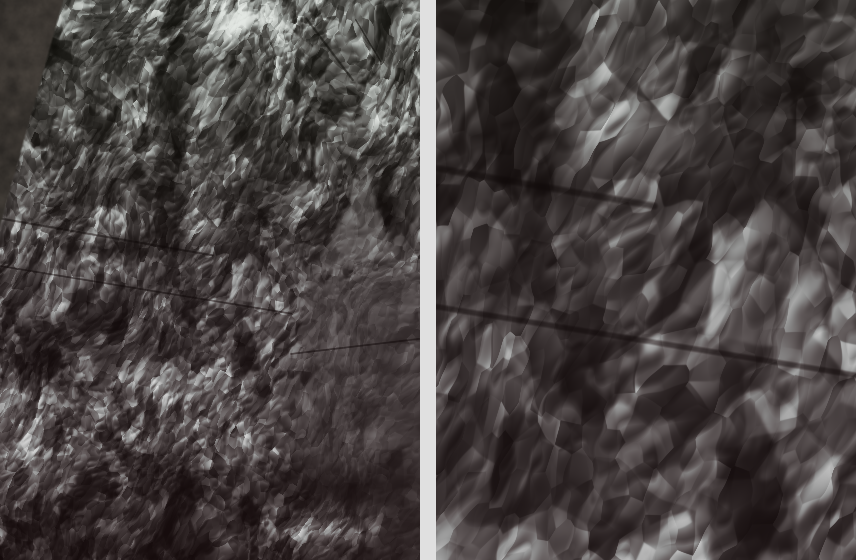
Left: the whole. Right: its middle third, enlarged.
Reproduce this texture procedurally as a Shadertoy shader.

```glsl
// Draws a craggy, unevenly lit rock wall with cables, shadows and a leaning beam.

const float BASE_TONE   = 0.222;  // mid tone of the stone
const float BLACK_TONE  = 0.04;   // haze in the deepest shade
const float KNEE_TONE   = 0.5;    // highlights are compressed above this
const float KNEE_RANGE  = 0.4;
const float RELIEF      = 5.0;    // strength of the slanted light
const float LIGHT_STEP  = 0.003;  // reach of the light probe
const float FACET_DEPTH = 0.36;   // contrast between shards
const float SHARD_LEAN  = 0.36;   // slant of the shards in radians
const float SHARD_SQUASH = 0.55;  // width to length of a shard
const float FACET_SHARPNESS = 60.0;
const vec2  LIGHT_DIR   = vec2(-0.6, 0.8);
const vec3  WARM_SHADE  = vec3(0.022, -0.009, -0.007);
const vec3  COOL_LIGHT  = vec3(-0.008, 0.009, -0.008);
const vec3  BEAM_COLOR  = vec3(0.245, 0.225, 0.205);

vec3 hash3(vec2 p) {
    vec3 q = fract(p.xyx * vec3(0.1031, 0.1030, 0.0973));
    q += dot(q, q.yxz + 33.33);
    return fract((q.xxy + q.yzz) * q.zyx);
}

float noise(vec2 p) {
    vec2 i = floor(p), f = fract(p);
    f = f * f * (3.0 - 2.0 * f);
    return mix(mix(hash3(i).x, hash3(i + vec2(1, 0)).x, f.x),
               mix(hash3(i + vec2(0, 1)).x, hash3(i + vec2(1, 1)).x, f.x), f.y);
}

float fbm(vec2 p) {
    float sum = 0.0, amp = 0.5;
    for (int i = 0; i < 4; i++) {
        sum += amp * noise(p);
        p = mat2(1.6, 1.2, -1.2, 1.6) * p + 7.3;
        amp *= 0.5;
    }
    return sum / 0.9375;
}

// Creased height: folds of noise stretched along the shards
float rockHeight(vec2 p) {
    float sum = 0.0, amp = 1.0;
    p *= 14.0;
    for (int i = 0; i < 4; i++) {
        sum += amp * abs(2.0 * noise(p) - 1.0);
        p = mat2(1.9, 0.7, -0.7, 1.9) * p + vec2(5.1, 9.7);
        amp *= 0.54;
    }
    return sum;
}

// Tilted flat shards: softly blended cells, each with its own tone and slope
float facets(vec2 p) {
    vec2 cell = floor(p), f = fract(p);
    float sum = 0.0, total = 0.0;
    for (int y = -1; y <= 1; y++)
    for (int x = -1; x <= 1; x++) {
        vec2 o = vec2(x, y);
        vec3 h = hash3(cell + o);
        vec2 d = o + 0.1 + 0.8 * h.xy - f;
        float w = exp(-FACET_SHARPNESS * dot(d, d));
        sum += w * (2.0 * h.z - 1.0 + dot(d, 2.4 * h.yx - 1.2));
        total += w;
    }
    return sum / max(total, 1e-30);
}

float blob(vec2 p, vec2 center, vec2 radius) {
    vec2 d = (p - center) / radius;
    return exp(-dot(d, d));
}

float segment(vec2 p, vec2 a, vec2 b) {
    vec2 d = b - a;
    return length(p - a - d * clamp(dot(p - a, d) / dot(d, d), 0.0, 1.0));
}

float stroke(vec2 p, vec2 a, vec2 b, float inner, float outer) {
    return 1.0 - smoothstep(inner, outer, segment(p, a, b));
}

// Signed side of the line from a to b, positive on its left
float side(vec2 p, vec2 a, vec2 b) {
    vec2 d = normalize(b - a);
    return d.x * (p.y - a.y) - d.y * (p.x - a.x);
}

// Lamp light and cast shadows, as a logarithm of brightness
float lighting(vec2 p, float rubble, float triangle) {
    float l = -0.7 * (1.0 - smoothstep(0.0, 0.26, p.y)) + 0.2 * smoothstep(0.45, 0.8, p.y);
    l += 0.45 * smoothstep(0.84, 1.0, p.y) * smoothstep(0.1, 0.32, p.x);
    l += 0.60 * blob(p, vec2(0.42, 0.96), vec2(0.15, 0.05));
    l += 0.45 * blob(p, vec2(0.68, 0.79), vec2(0.10, 0.03));
    l += 0.60 * blob(p, vec2(0.10, 0.53), vec2(0.16, 0.03));
    l += 0.60 * blob(p, vec2(0.08, 0.24), vec2(0.11, 0.07));
    l += 0.50 * blob(p, vec2(0.38, 0.62), vec2(0.03, 0.10));
    l += 0.35 * blob(p, vec2(0.36, 0.31), vec2(0.14, 0.10));
    l -= 0.95 * blob(p, vec2(0.315, 0.79), vec2(0.026, 0.22));
    l -= 0.55 * blob(p, vec2(0.47, 0.70), vec2(0.035, 0.16));
    l -= 0.75 * blob(p, vec2(0.14, 0.385), vec2(0.19, 0.04));
    l -= 0.55 * blob(p, vec2(0.26, 0.555), vec2(0.20, 0.018));
    l -= 0.55 * blob(p, vec2(0.60, 0.135), vec2(0.17, 0.03));
    l -= 0.60 * stroke(p, vec2(0.645, 0.73), vec2(0.55, 0.54), 0.012, 0.034);
    l -= 0.45 * stroke(p, vec2(0.685, 0.72), vec2(0.725, 0.56), 0.010, 0.034);
    return l + 1.2 * rubble + 0.35 * triangle + 0.7 * (fbm(p * 7.0 + 3.0) - 0.5);
}

void mainImage(out vec4 fragColor, in vec2 fragCoord) {
    vec2 p = fragCoord / iResolution.y;

    // Regions: lit triangle, loose rubble, smoother lower right
    float rubble = blob(p, vec2(0.58, 0.05), vec2(0.09, 0.04));
    vec2 apex = vec2(0.658, 0.70), left = vec2(0.55, 0.505), right = vec2(0.70, 0.54);
    float inside = min(side(p, left, right), min(side(p, right, apex), side(p, apex, left)));
    float triangle = smoothstep(-0.004, 0.008, inside);
    float smoothWall = smoothstep(0.49, 0.57, p.x + 0.05 * (fbm(p * 9.0) - 0.5))
                     * (1.0 - smoothstep(0.47, 0.56, p.y));
    float rough = (1.0 - 0.6 * max(smoothWall, triangle)) + 0.6 * rubble;

    // Shard space: gently bent, leaning and stretched
    vec2 bend = vec2(noise(p * 9.0), noise(p * 9.0 + 40.0)) - 0.5;
    vec2 q = p + 0.045 * bend + 0.004 * vec2(noise(p * 75.0), noise(p * 75.0 + 9.0));
    float c = cos(SHARD_LEAN), s = sin(SHARD_LEAN);
    q = vec2(c * q.x - s * q.y, SHARD_SQUASH * (s * q.x + c * q.y));

    // Stone: facets at three sizes, slanted light, dark clefts
    float stone = 0.0, scale = 20.0;
    for (int i = 0; i < 3; i++) {
        stone += FACET_DEPTH * facets(q * scale + float(i) * 13.7);
        scale *= 2.1;
    }
    float slope = RELIEF * (rockHeight(q) - rockHeight(q + LIGHT_STEP * LIGHT_DIR));
    stone += slope / (1.0 + 0.6 * abs(slope));
    stone -= 0.9 * smoothstep(0.58, 0.70, fbm(q * 30.0 + 21.0));
    stone = stone * rough + 0.5 * smoothWall * (fbm(p * vec2(10.0, 38.0)) - 0.5);

    // Cables, rods and a bracket
    float lines = stroke(p, vec2(0.0, 0.61), vec2(0.38, 0.544), 0.0005, 0.003);
    lines = max(lines, stroke(p, vec2(0.0, 0.525), vec2(0.52, 0.44), 0.0005, 0.0025));
    lines = max(lines, stroke(p, vec2(0.52, 0.368), vec2(0.75, 0.395), 0.0005, 0.0025));
    lines = max(lines, stroke(p, vec2(0.547, 0.967), vec2(0.63, 0.857), 0.0005, 0.003));
    lines = max(lines, stroke(p, vec2(0.635, 0.965), vec2(0.68, 0.89), 0.0004, 0.002));
    lines = max(lines, stroke(p, vec2(0.08, 0.92), vec2(0.145, 0.885), 0.005, 0.010));

    // Tone to colour: warm in shade and low down, faintly green in the light
    float tone = BLACK_TONE + BASE_TONE * exp(lighting(p, rubble, triangle) + stone - 0.7 * lines);
    float over = max(tone - KNEE_TONE, 0.0);
    tone = min(tone, KNEE_TONE) + KNEE_RANGE * (1.0 - exp(-over / KNEE_RANGE));
    float warmth = (1.0 - smoothstep(0.32, 0.6, tone)) * mix(1.25, 0.6, p.y);
    vec3 color = tone + WARM_SHADE * warmth + COOL_LIGHT * smoothstep(0.4, 0.9, p.y);

    // Leaning beam in the upper left
    float beam = 1.0 - smoothstep(-0.003, 0.003, p.x - 0.113 + 0.28 * (1.0 - p.y));
    vec3 beamColor = BEAM_COLOR * (0.65 + 0.5 * fbm(p * 45.0) + 0.25 * (fbm(p * 10.0) - 0.5));
    color = mix(color, beamColor, beam);

    fragColor = vec4(clamp(color, 0.0, 1.0), 1.0);
}
```
